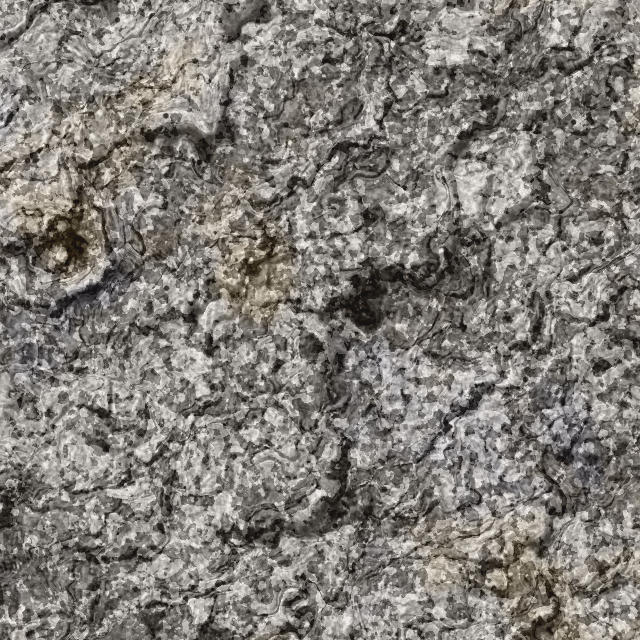
Give the GLSL for this texture, as a WebGL 2 fragment shader.

```glsl
#version 300 es
precision highp float;
// Weathered grey rock face: overlapping ragged flakes, raking light, brown speckled crust.

uniform vec2 u_resolution;
out vec4 outColor;

const vec2 TO_LIGHT = vec2(-0.66, 0.75);

vec2 hash2(vec2 cell) {
    vec3 a = fract(cell.xyx * vec3(0.1031, 0.1030, 0.0973));
    a += dot(a, a.yzx + 33.33);
    return fract((a.xx + a.yz) * a.zy);
}

float cellValue(vec2 r) {
    return fract(r.x * 37.0 + r.y * 91.0);
}

// Cellular noise with softly blended cells, 0 to 1
float softCells(vec2 p) {
    vec2 cell = floor(p), f = p - cell, sum = vec2(0.0);
    for (int y = -1; y <= 1; y++)
    for (int x = -1; x <= 1; x++) {
        vec2 o = vec2(x, y), r = hash2(cell + o), d = o + r - f;
        sum += exp(-9.0 * dot(d, d)) * vec2(cellValue(r), 1.0);
    }
    return sum.x / sum.y;
}

float layers(vec2 p, int count) {
    float total = 0.0, weight = 0.0, amplitude = 1.0;
    for (int i = 0; i < count; i++) {
        total += amplitude * softCells(p);
        weight += amplitude;
        amplitude *= 0.55;
        p = mat2(0.8, 0.6, -0.6, 0.8) * p * 2.03 + 11.7;
    }
    return total / weight;
}

// Tilted slabs that rise away from the light and end in a steep ledge
float flakes(vec2 p) {
    vec2 cell = floor(p), f = p - cell;
    float top = 0.25;
    for (int y = -1; y <= 1; y++)
    for (int x = -1; x <= 1; x++) {
        vec2 o = vec2(x, y), r = hash2(cell + o), d = f - o - r;
        float level = cellValue(r), radius = 0.5 + 0.3 * level;
        float slab = 0.35 + 0.4 * level - 0.6 * dot(d, TO_LIGHT);
        top = max(top, slab * smoothstep(radius, radius - 0.17, length(d)));
    }
    return top;
}

float height(vec2 q) {
    return 0.065 * flakes(q * 5.5) + 0.02 * flakes(q * 14.0 + 9.0)
         + 0.04 * layers(q * 20.0, 4);
}

// Sparse small holes
float pores(vec2 p) {
    vec2 cell = floor(p), r = hash2(cell + 71.0);
    float d = length(p - cell - 0.2 - 0.6 * r);
    return step(0.93, cellValue(r)) * smoothstep(0.08, 0.04, d);
}

void main() {
    vec2 p = gl_FragCoord.xy / u_resolution.y;

    // Bend the domain so that ledges become ragged
    vec2 bend = vec2(layers(p * 7.0, 4), layers(p * 7.0 + 31.0, 4)) - 0.5;
    vec2 q = p + 0.12 * bend;

    // Slope shading and short cast shadows
    float h = height(q);
    float facing = (h - height(q + TO_LIGHT * 0.004)) / 0.004;
    float blocked = 0.0;
    for (int i = 1; i <= 5; i++) {
        float reach = 0.006 * float(i);
        blocked = max(blocked, height(q + TO_LIGHT * reach) - h - 0.9 * reach);
    }
    float shadow = smoothstep(0.0, 0.03, blocked);

    // Brown crust gathers in speckled areas and hollows
    float speckle = layers(p * 75.0 + 3.0, 3) - 0.5;
    float spread = layers(p * 9.0 + 17.0, 4) - 0.5;
    float crust = smoothstep(-0.05, 0.05, speckle + 0.65 * spread + 1.5 * (0.075 - h));

    float tone = mix(0.67, 0.39, crust);
    tone += 0.32 * (layers(p * 170.0 + 5.0, 2) - 0.5);
    tone += 0.19 * clamp(facing - 0.2, -1.2, 0.8);
    tone *= 1.0 - 0.45 * shadow;
    tone *= 1.0 - 0.7 * pores(p * 14.0);

    // Warm grey with faint ochre and lilac stains
    float ochre = smoothstep(0.52, 0.8, layers(p * 4.0 + 43.0, 4));
    float lilac = smoothstep(0.52, 0.8, layers(p * 4.0 + 87.0, 4));
    vec3 color = tone + vec3(0.018, 0.0, -0.02);
    color += ochre * vec3(0.025, 0.005, -0.04) + lilac * vec3(-0.015, -0.005, 0.03);
    outColor = vec4(clamp(color, 0.07, 0.93), 1.0);
}
```
